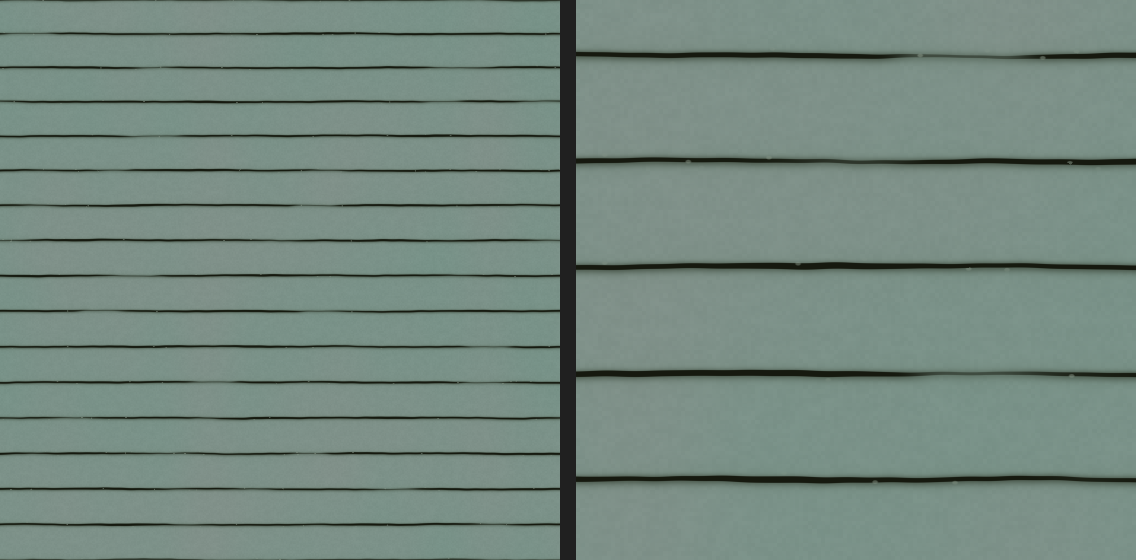
Left: the whole. Right: its middle third, enlarged.
This texture is drawn by a Shadertoy shader. Its source:

```glsl
// Painted horizontal clapboard siding: sixteen boards parted by thin dark gaps.
// Each gap wanders, swells and fades along its length by layered sines, with a
// soft shadow under it; the paint has faint mottling, grain and chipped flecks.

const float PI = 3.14159265;
const float TAU = 6.2831853;
const float BOARDS = 16.0;
const vec3 PAINT_GREEN = vec3(0.470, 0.575, 0.535);
const vec3 PAINT_GREY = vec3(0.505, 0.568, 0.540);
const vec3 EDGE_GREEN = vec3(0.400, 0.490, 0.425);
const vec3 SHADOW = vec3(0.250, 0.300, 0.250);
const vec3 GAP = vec3(0.085, 0.100, 0.060);
const vec3 FLECK = vec3(0.570, 0.630, 0.570);

float hash(vec2 p) {
    p = fract(p * vec2(0.1031, 0.1137));
    p += dot(p, p.yx + 33.33);
    return fract((p.x + p.y) * p.x * 97.31);
}

// Layered sines with whole frequencies, so they wrap across the width; about -1..1
float waves(float x, float seed) {
    float sum = 0.0;
    float amplitude = 0.5;
    for (int i = 0; i < 4; i++) {
        float octave = float(i);
        float frequency = 1.0 + 2.0 * octave + floor(2.0 * hash(vec2(seed, octave)));
        sum += amplitude * sin(TAU * (frequency * x + hash(vec2(octave + 7.0, seed))));
        amplitude *= 0.7;
    }
    return sum / 1.1;
}

// Uneven spacing of the boards over the height
float drift(float y) {
    return 0.0078 * sin(PI * y) - 0.0018 * sin(TAU * y);
}

// Distance to the nearest cellular feature point; z is that cell's random value
vec2 cellular(vec2 p) {
    vec2 cell = floor(p);
    vec2 nearest = vec2(9.0, 0.0);
    for (int j = -1; j <= 1; j++) {
        for (int i = -1; i <= 1; i++) {
            vec2 id = cell + vec2(i, j);
            vec2 point = id + vec2(hash(id + 3.7), hash(id + 19.1));
            float d = length(p - point);
            if (d < nearest.x) nearest = vec2(d, hash(id + 41.3));
        }
    }
    return nearest;
}

// Broad colour patches plus fine grain on the boards
vec3 paint(vec2 uv, float board) {
    float patches = 0.6 * waves(uv.x, 51.0) + 0.4 * waves(uv.x, board + 70.0);
    patches += 0.4 * sin(TAU * (uv.y * 2.0 + 0.2 * sin(TAU * uv.x)));
    vec3 color = mix(PAINT_GREEN, PAINT_GREY, clamp(0.5 + 0.5 * patches, 0.0, 1.0));
    float mottle = cellular(uv * vec2(60.0, 90.0)).x - 0.5;
    float grain = hash(floor(uv * 384.0)) - 0.5;
    return color + 0.012 * mottle + 0.014 * grain;
}

void mainImage(out vec4 fragColor, in vec2 fragCoord) {
    vec2 uv = fragCoord / iResolution.xy;
    float pixel = 1.0 / iResolution.y;

    // Nearest gap, and signed height above it
    float row = (uv.y - drift(uv.y)) * BOARDS;
    float gapIndex = floor(row + 0.5);
    float seed = mod(gapIndex, BOARDS) + 1.0;
    float gapY = gapIndex / BOARDS + drift(gapIndex / BOARDS);
    gapY += 0.0011 * waves(uv.x, seed) + 0.0004 * waves(uv.x * 5.0, seed + 20.0);
    float height = uv.y - gapY;

    // Width and strength along the gap; the outer border gap stays faint
    float swell = waves(uv.x, seed + 37.0);
    float halfWidth = 0.0014 + 0.0006 * swell;
    float strength = mix(0.45, 1.0, smoothstep(-0.85, -0.25, swell));
    strength *= seed < 1.5 ? 0.65 : 1.0;

    vec3 color = paint(uv, floor(row));

    // Greener paint close to the edges, then the soft shadow
    color = mix(color, EDGE_GREEN, 0.35 * exp(-abs(height) / 0.0045));
    float spread = height < 0.0 ? 0.0036 : 0.0024;
    float shade = exp(-pow(height / spread, 2.0));
    color = mix(color, SHADOW, 0.8 * strength * shade);

    // Dark core
    float core = 1.0 - smoothstep(halfWidth - 0.7 * pixel, halfWidth + 0.7 * pixel, abs(height));
    color = mix(color, GAP, strength * core);

    // Sparse chips of pale paint along the edges
    vec2 chip = cellular(uv * vec2(170.0, 260.0));
    float chipMask = step(0.95, chip.y) * (1.0 - smoothstep(0.15, 0.4, chip.x));
    color = mix(color, FLECK, 0.5 * chipMask * exp(-pow(height / 0.0035, 2.0)));

    fragColor = vec4(color, 1.0);
}
```
